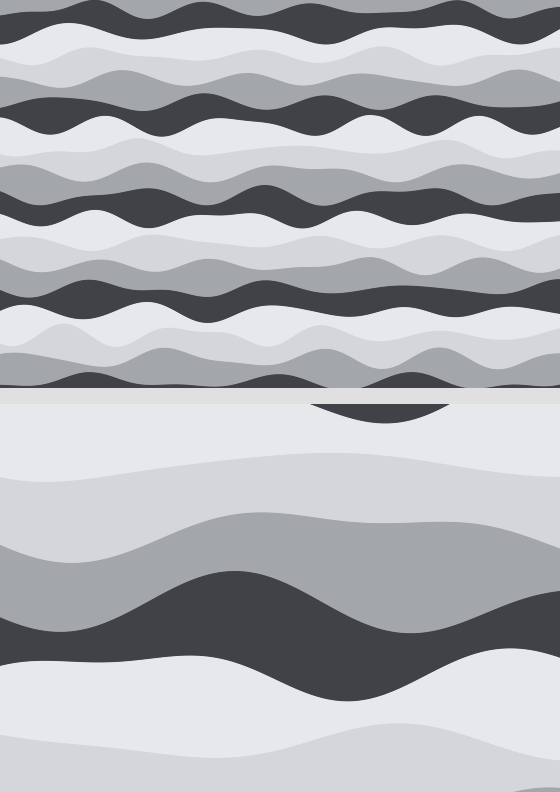
Top, the full canvas; bottom, a detail of the centre.
Write a Shadertoy shader that draws this background.

```glsl
// Stacked wavy bands cycling through charcoal, near-white, pale grey and mid grey.

const float TAU = 6.2831853;
const int EDGES = 17;             // visible boundaries between bands
const float FIRST_EDGE = 0.024;   // mean depth of the top boundary
const float SPACING = 0.06;       // mean band thickness
const float MIN_THICKNESS = 0.008;

const vec3 CHARCOAL = vec3(0.25, 0.26, 0.28);
const vec3 NEAR_WHITE = vec3(0.905, 0.91, 0.925);
const vec3 PALE_GREY = vec3(0.83, 0.84, 0.86);
const vec3 MID_GREY = vec3(0.64, 0.65, 0.67);

float hash(float n, float salt) {
    return fract(sin(n * 12.9898 + salt * 78.233) * 4375.85);
}

// Smooth maximum, keeps pinched bands free of kinks
float smoothMax(float a, float b, float radius) {
    float h = max(radius - abs(a - b), 0.0) / radius;
    return max(a, b) + 0.25 * h * h * radius;
}

// Long swell plus shorter ripple, with crests of uneven width
float wave(float x, float seed) {
    float swellCycles = mix(3.1, 4.6, hash(seed, 1.0));
    float rippleCycles = mix(5.0, 6.6, hash(seed, 2.0));
    float warp = 0.6 * sin(TAU * (1.3 * x + hash(seed, 3.0)));
    float swell = sin(TAU * (swellCycles * x + hash(seed, 4.0)) + warp);
    float ripple = sin(TAU * (rippleCycles * x + hash(seed, 5.0)) - warp);
    return mix(0.016, 0.022, hash(seed, 6.0)) * swell
         + mix(0.006, 0.011, hash(seed, 7.0)) * ripple;
}

vec3 bandColor(int index) {
    int tone = index % 4;
    if (tone == 0) return CHARCOAL;
    if (tone == 1) return NEAR_WHITE;
    if (tone == 2) return PALE_GREY;
    return MID_GREY;
}

void mainImage(out vec4 fragColor, in vec2 fragCoord) {
    vec2 uv = fragCoord / iResolution.xy;
    float depth = 1.0 - uv.y;
    float softness = 0.6 / iResolution.y;

    // Paint from the top down, each band covering everything below its edge
    vec3 color = MID_GREY;
    float previous = -1.0;
    for (int i = 0; i < EDGES; i++) {
        float n = float(i);
        float edge = FIRST_EDGE + SPACING * n + wave(uv.x, n + 1.0);
        edge = smoothMax(edge, previous + MIN_THICKNESS, 0.012);
        color = mix(color, bandColor(i), smoothstep(-softness, softness, depth - edge));
        previous = edge;
    }
    fragColor = vec4(color, 1.0);
}
```
